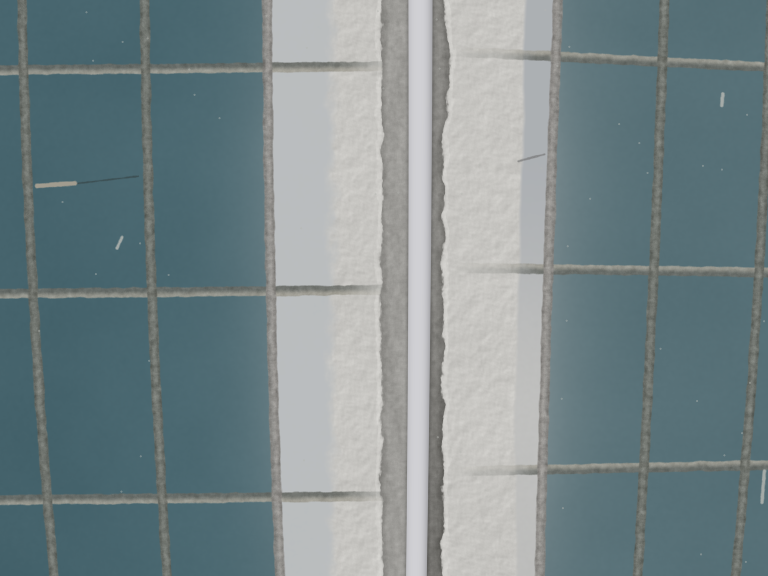
Reproduce this texture procedurally as a Shadertoy shader.

```glsl
// Weathered teal wall tiles either side of a plastered seam with a white pipe.

vec2 hash2(vec2 c) {
    c = vec2(dot(c, vec2(127.1, 311.7)), dot(c, vec2(269.5, 183.3)));
    return fract(sin(c) * 43758.5) * 2.0 - 1.0;
}

float gradientNoise(vec2 p) {
    vec2 i = floor(p), f = fract(p), u = f * f * (3.0 - 2.0 * f);
    vec2 e = vec2(0, 1);
    return mix(mix(dot(hash2(i), f), dot(hash2(i + e.yx), f - e.yx), u.x),
               mix(dot(hash2(i + e), f - e), dot(hash2(i + 1.0), f - 1.0), u.x), u.y);
}

float fbm(vec2 p) {
    float sum = 0.0, amp = 0.6;
    for (int i = 0; i < 4; i++) {
        sum += amp * gradientNoise(p);
        p = p * 2.03 + 7.1;
        amp *= 0.55;
    }
    return sum;
}

// Soft stripe of half width w around d = 0
float stripe(float d, float w) {
    float soft = max(0.0018, 0.7 / iResolution.y);
    return 1.0 - smoothstep(w - soft, w + soft, abs(d));
}

// Bowed upright joints, numbered left to right; t runs downward
float leftJoint(float i, float t) {
    return 0.038 + 0.213 * i + (0.02 - 0.009 * i) * t + (0.036 - 0.008 * i) * t * t;
}
float rightJoint(float i, float t) {
    return 0.969 + 0.185 * i - (0.04 - 0.005 * i) * t + (0.008 - 0.02 * i) * t * t;
}

// Level joints; x runs across the wall
float levelJoint(float k, float x, bool onLeft) {
    return onLeft ? 0.122 + 0.403 * k - 0.015 * k * k - 0.01 * x
                  : 0.09 + 0.386 * k - 0.011 * k * k + (0.05 - 0.035 * k) * (x - 0.8);
}

// Thin flake or crack from a to b
float scratch(vec2 q, vec2 a, vec2 b, float w) {
    vec2 d = b - a;
    float h = clamp(dot(q - a, d) / dot(d, d), 0.0, 1.0);
    return stripe(length(q - a - d * h) + 0.002 * fbm(q * 90.0), w);
}

void mainImage(out vec4 fragColor, in vec2 fragCoord) {
    vec2 q = fragCoord / iResolution.xy * vec2(4.0 / 3.0, 1.0);
    q.y = 1.0 - q.y;
    float x = q.x, t = q.y;
    bool onLeft = x < 0.72;
    float cloud = fbm(q * 5.0), grain = fbm(q * 95.0);
    float rough = fbm(q * vec2(45.0, 28.0));
    float innerL = leftJoint(2.0, t), innerR = rightJoint(0.0, t);
    float outside = max(innerL - x, x - innerR);

    // Glazed tiles, hazier beside the plaster
    vec3 col = onLeft ? vec3(0.285, 0.402, 0.437) : vec3(0.335, 0.435, 0.463);
    float haze = (onLeft ? 0.27 : 0.38) * exp(-max(outside, 0.0) / 0.07);
    haze *= 0.55 + 0.45 * smoothstep(0.0, 0.3, t) * smoothstep(1.1, 0.7, t);
    col = mix(col, vec3(0.68, 0.69, 0.69), haze) + 0.025 * cloud + 0.012 * grain;
    col -= 0.025 * smoothstep(0.3, 0.0, x) * t;

    // Plaster with relief and pale painted tile margins
    float relief = fbm(q * 38.0) - fbm(q * 38.0 + vec2(0.12, 0.16));
    vec3 plaster = vec3(0.775, 0.77, 0.755) + 0.03 * cloud + 0.02 * grain;
    float marginL = 1.0 - smoothstep(0.56, 0.59, x + 0.025 * rough);
    float marginR = smoothstep(-0.004, 0.004, x - innerR + 0.055 - 0.012 * t + 0.015 * cloud);
    plaster += 0.13 * relief * (1.0 - marginL) * (1.0 - marginR);
    plaster = mix(plaster, vec3(0.72, 0.735, 0.745), 0.85 * marginL);
    plaster = mix(plaster, vec3(0.67, 0.685, 0.70), marginR * mix(0.95, 0.3, smoothstep(0.25, 0.7, t)));
    col = mix(col, plaster, smoothstep(0.002, -0.002, outside));

    // Level joints, shaded on one side and fading over the plaster
    float fade = onLeft ? 1.0 - smoothstep(0.58, 0.665, x) * 0.75
                        : mix(0.2, 1.0, smoothstep(0.86, 0.95, x)) * smoothstep(0.78, 0.84, x);
    for (float k = 0.0; k < 3.0; k++) {
        float d = t - levelJoint(k, x, onLeft) + 0.004 * rough;
        float lit = smoothstep(-0.004, 0.006, onLeft ? d : -d);
        vec3 grout = mix(vec3(0.41, 0.42, 0.40), vec3(0.62, 0.61, 0.57), lit);
        col = mix(col, grout + 0.14 * grain, stripe(d, 0.0085) * fade * 0.9);
    }

    // Upright joints, the two innermost paler
    for (float i = 0.0; i < 3.0; i++) {
        float d = x - (onLeft ? leftJoint(i, t) : rightJoint(i, t)) + 0.004 * rough;
        float pale = onLeft ? step(1.5, i) : step(i, 0.5);
        vec3 grout = mix(vec3(0.47, 0.48, 0.455), vec3(0.59, 0.58, 0.565), pale);
        grout += 0.2 * grain - 0.07 * smoothstep(0.001, 0.007, abs(d));
        col = mix(col, grout, stripe(d, 0.0085) * 0.94);
    }

    // Ragged mortar channel with shadowed borders
    float edgeL = 0.663 + 0.014 * rough + 0.006 * cloud;
    float edgeR = 0.769 + 0.012 * exp(-pow((t - 0.12) / 0.08, 2.0)) + 0.014 * rough;
    float inChannel = min(x - edgeL, edgeR - x);
    vec3 mortar = vec3(0.61, 0.605, 0.59) + 0.1 * fbm(q * vec2(45.0, 9.0)) + 0.1 * grain;
    mortar -= 0.08 * (1.0 - smoothstep(0.0, 0.014, inChannel));
    mortar -= onLeft ? 0.0 : 0.08 + 0.08 * smoothstep(0.4, 1.0, t);
    col += 0.035 * stripe(inChannel + 0.006, 0.003);
    col = mix(col, mortar, smoothstep(-0.002, 0.002, inChannel));

    // Round pipe, slightly tapered, with a contact shadow
    float across = (x - 0.73 + 0.007 * t * t) / (0.021 - 0.003 * t);
    col *= 1.0 - 0.16 * exp(-pow((abs(across) - 1.0) / 0.2, 2.0));
    vec3 pipe = vec3(0.815, 0.815, 0.83) - 0.12 * pow(min(abs(across + 0.15), 1.2), 3.0);
    col = mix(col, pipe, smoothstep(1.06, 0.94, abs(across)));

    // Cracks, chips and scattered flecks
    col = mix(col, vec3(0.22, 0.28, 0.29), 0.8 * scratch(q, vec2(0.13, 0.319), vec2(0.24, 0.306), 0.0012));
    col = mix(col, vec3(0.45), 0.7 * scratch(q, vec2(0.90, 0.280), vec2(0.945, 0.268), 0.0015));
    col = mix(col, vec3(0.63, 0.61, 0.56), scratch(q, vec2(0.065, 0.323), vec2(0.13, 0.318), 0.004));
    float chips = scratch(q, vec2(1.255, 0.163), vec2(1.253, 0.183), 0.003);
    chips += scratch(q, vec2(0.212, 0.412), vec2(0.203, 0.431), 0.0025);
    chips += scratch(q, vec2(1.327, 0.818), vec2(1.323, 0.872), 0.003);
    vec2 cell = floor(q * 22.0), spot = fract(q * 22.0) - 0.5 - 0.35 * hash2(cell);
    chips += 0.5 * step(0.86, hash2(cell + 5.0).x) * smoothstep(0.06, 0.02, length(spot));
    col = mix(col, vec3(0.70, 0.71, 0.69), min(chips, 1.0) * 0.85);

    fragColor = vec4(clamp(col, 0.0, 1.0), 1.0);
}
```
